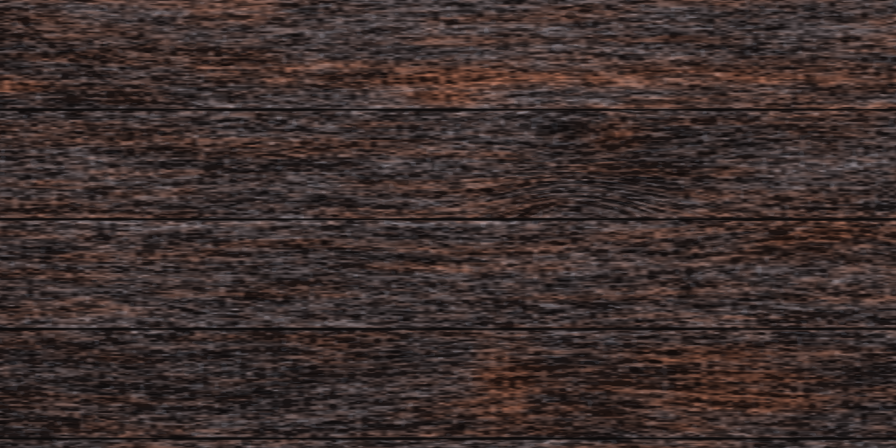
A Shadertoy shader for this texture:

```glsl
const float PITCH = 0.2447;
const float FIRST_SEAM = 0.021;

// Centre and radii of grain bends, warm stains and dark areas
const vec4 BENDS[4] = vec4[4](
    vec4(1.26, 0.708, 0.13, 0.060), vec4(1.29, 0.530, 0.17, 0.075),
    vec4(1.82, 0.465, 0.24, 0.075), vec4(1.25, 0.140, 0.35, 0.120));
const float LIFT[4] = float[4](0.0, -0.060, -0.038, -0.025);
const vec4 STAINS[7] = vec4[7](
    vec4(1.00, 0.782, 0.09, 0.018), vec4(0.03, 0.805, 0.07, 0.020),
    vec4(1.10, 0.825, 0.65, 0.022), vec4(1.83, 0.468, 0.15, 0.024),
    vec4(1.37, 0.700, 0.07, 0.040), vec4(1.60, 0.140, 0.20, 0.090),
    vec4(1.13, 0.150, 0.07, 0.090));
const vec4 SHADOWS[5] = vec4[5](
    vec4(1.25, 0.705, 0.09, 0.038), vec4(1.45, 0.650, 0.10, 0.055),
    vec4(1.30, 0.110, 0.13, 0.080), vec4(0.20, 0.780, 0.12, 0.030),
    vec4(1.28, 0.540, 0.12, 0.035));

float hash(vec2 p) {
    vec3 q = fract(p.xyx * vec3(0.1031, 0.1030, 0.0973));
    q += dot(q, q.yzx + 33.33);
    return fract((q.x + q.y) * q.z);
}

float noise(vec2 p) {
    vec2 i = floor(p), f = fract(p);
    f = f * f * (3.0 - 2.0 * f);
    return mix(mix(hash(i), hash(i + vec2(1, 0)), f.x),
               mix(hash(i + vec2(0, 1)), hash(i + vec2(1, 1)), f.x), f.y);
}

float plankRow(float y) {
    return floor((y - FIRST_SEAM) / PITCH);
}

// Soft ellipse confined to the plank that holds its centre
float patchMask(vec2 p, vec4 area) {
    vec2 q = (p - area.xy) / area.zw;
    return plankRow(p.y) == plankRow(area.y) ? exp(-dot(q, q)) : 0.0;
}

void mainImage(out vec4 fragColor, in vec2 fragCoord) {
    vec2 p = fragCoord / iResolution.y;
    float pixel = 1.0 / iResolution.y;
    float row = plankRow(p.y);
    vec2 seed = vec2(row * 17.3 + 40.0, row * 5.7 + 20.0);

    // Grain height, bent around knots and arches
    float v = p.y + 0.018 * (noise(p * vec2(2.5, 7.0) + seed) - 0.5);
    float swirl = 0.0;
    for (int i = 0; i < 4; i++) {
        float m = patchMask(p, BENDS[i]);
        v += LIFT[i] * m;
        if (i == 0) v -= 0.7 * (p.y - BENDS[i].y) * m;
        swirl = max(swirl, m);
    }

    // Layered fibres and growth rings
    float broad = noise(vec2(p.x * 2.5, v * 18.0) + seed);
    float streak = noise(vec2(p.x * 6.0, v * 75.0) + seed);
    float fibre = noise(vec2(p.x * 20.0, v * 180.0) + seed);
    float fine = noise(vec2(p.x * 70.0, p.y * 250.0) + seed);
    float rings = sin(v * 330.0 + 7.0 * noise(vec2(p.x * 3.0, v * 14.0) + seed));
    float tone = 0.35 + 0.22 * (broad - 0.5) + 0.30 * (streak - 0.5)
               + 0.52 * (fibre - 0.5) + 0.66 * (fine - 0.5)
               + rings * (0.025 + 0.10 * swirl);

    // Warm stains and dark areas
    float warm = 0.1 + 0.45 * smoothstep(0.35, 0.85, noise(vec2(p.x * 4.0, v * 45.0) + seed + 9.0));
    warm += 0.5 * (noise(vec2(p.x * 25.0, v * 130.0) + seed + 15.0) - 0.5);
    float stain = 0.0, shadow = 0.0;
    for (int i = 0; i < 7; i++) stain = max(stain, patchMask(p, STAINS[i]));
    for (int i = 0; i < 5; i++) shadow = max(shadow, patchMask(p, SHADOWS[i]));
    warm = clamp(warm + 0.75 * stain, 0.0, 1.0);
    tone += 0.05 * stain - 0.17 * shadow - (row == 0.0 ? 0.07 : 0.0);
    tone += row == 3.0 ? 0.05 : 0.0;

    // Slanted saw marks
    float slant = row == 0.0 ? 12.0 : 130.0;
    float saw = sin(p.x * 210.0 + p.y * slant + 3.0 * noise(p * 9.0));
    float sawMask = smoothstep(0.45, 0.75, noise(p * vec2(3.0, 11.0) + seed + 4.0));
    tone += 0.06 * saw * max(sawMask * 0.6, stain);

    // Long scratch across the top plank
    float scratch = abs(p.y - 0.95 + 0.71 * (p.x - 0.05) + 0.012 * (noise(p * 20.0) - 0.5));
    float scratchMask = smoothstep(0.0, 0.06, p.x) * (1.0 - smoothstep(0.26, 0.33, p.x));
    if (row == 3.0) tone -= 0.18 * scratchMask * (1.0 - smoothstep(0.002, 0.010, scratch));

    // Stained wood with cool glints on raised fibres
    vec3 wood = mix(vec3(0.095, 0.075, 0.074), vec3(0.48, 0.42, 0.41), clamp(tone, 0.0, 1.1));
    wood *= mix(vec3(0.97, 0.99, 1.03), vec3(1.32, 0.97, 0.78), warm);
    float glint = smoothstep(0.68, 0.9, noise(vec2(p.x * 60.0, v * 200.0) + seed + 31.0));
    wood += vec3(0.065, 0.075, 0.085) * glint * (1.0 - 0.6 * warm);
    float pore = smoothstep(0.66, 0.86, noise(vec2(p.x * 26.0, v * 160.0) + seed + 63.0));
    wood *= 1.0 - 0.35 * pore;

    // Dark joints with a worn edge
    float across = fract((p.y - FIRST_SEAM) / PITCH);
    float joint = min(across, 1.0 - across) * PITCH;
    if (p.y > 0.9) joint = 1.0;
    float width = 0.0016 + 0.0018 * noise(vec2(p.x * 12.0, floor(p.y / PITCH + 0.4)));
    wood *= 1.0 + 0.2 * exp(-pow((joint - 0.008) / 0.003, 2.0));
    wood = mix(vec3(0.05, 0.042, 0.042), wood, smoothstep(width - pixel, width + pixel, joint));

    fragColor = vec4(wood, 1.0);
}
```
